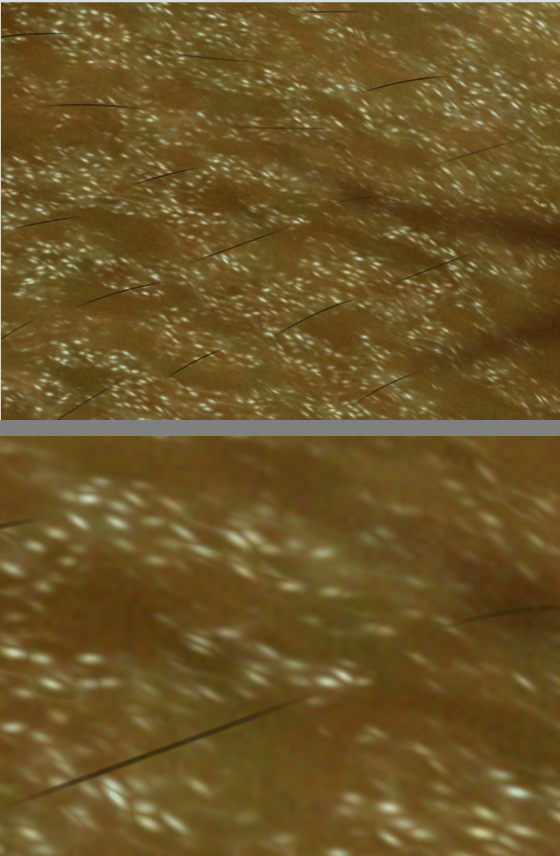
Top, the full canvas; bottom, a detail of the centre.
A WebGL 1 fragment shader for this texture:

```glsl
precision highp float;
uniform vec2 u_resolution;

float hash(vec2 p) {
  vec3 h = fract(vec3(p.xyx) * 0.1031);
  h += dot(h, h.yzx + 33.33);
  return fract((h.x + h.y) * h.z);
}

float noise(vec2 p) {
  vec2 cell = floor(p), f = fract(p);
  f = f * f * (3.0 - 2.0 * f);
  return mix(mix(hash(cell), hash(cell + vec2(1.0, 0.0)), f.x),
             mix(hash(cell + vec2(0.0, 1.0)), hash(cell + 1.0), f.x), f.y);
}

float fbm(vec2 p) {
  float sum = 0.0, amplitude = 0.53;
  for (int i = 0; i < 4; i++) {
    sum += amplitude * noise(p);
    p = mat2(0.96, 0.28, -0.28, 0.96) * p * 2.03 + 7.3;
    amplitude *= 0.5;
  }
  return sum;
}

// Soft, randomly tilted glints scattered one per cell
float flecks(vec2 p) {
  vec2 cell = floor(p);
  float light = 0.0;
  for (int j = -1; j <= 1; j++) {
    for (int i = -1; i <= 1; i++) {
      vec2 id = cell + vec2(float(i), float(j));
      vec2 d = p - id - vec2(hash(id), hash(id + 17.0));
      d.y += d.x * 1.4 * (hash(id + 41.0) - 0.4);
      light = max(light, hash(id + 73.0) * exp(-5.5 * dot(d, d)));
    }
  }
  return light;
}

// Soft crease along a segment, widening toward its end
float crease(vec2 p, vec2 a, vec2 b, float width) {
  vec2 ab = b - a;
  float t = clamp(dot(p - a, ab) / dot(ab, ab), 0.0, 1.0);
  float d = length(p - a - ab * t) / (width * (0.5 + 0.5 * t));
  return exp(-d * d) * (0.35 + 0.65 * t);
}

// Fine curved hairs, tapered and fading at both ends
float hairs(vec2 p) {
  float cover = 0.0;
  for (int i = 0; i < 18; i++) {
    float k = float(i);
    float height = (k + 0.5) / 18.0;
    vec2 d = p - vec2(fract(k * 0.618 + 0.15) * 1.2, height);
    float reach = 0.07 + 0.09 * hash(vec2(k, 3.0));
    float slope = mix(0.6, -0.05, height) + 0.35 * (hash(vec2(k, 9.0)) - 0.5);
    float t = d.x / reach;
    float bend = reach * 0.18 * (hash(vec2(k, 14.0)) - 0.2) * t * t;
    float gap = abs(d.y - slope * d.x + bend) / sqrt(1.0 + slope * slope);
    float taper = 1.0 - smoothstep(0.3, 1.0, abs(t));
    float line = 1.0 - smoothstep(0.0006, 0.0034, gap);
    cover = max(cover, line * taper * (0.45 + 0.5 * hash(vec2(k, 21.0))));
  }
  return cover;
}

void main() {
  vec2 p = gl_FragCoord.xy / u_resolution.y;
  float aspect = u_resolution.x / u_resolution.y;
  vec2 uv = vec2(p.x / aspect, p.y);

  // Skin grain runs sideways and leans more steeply to the right
  vec2 bent = p + 0.018 * vec2(noise(p * 9.0), noise(p * 9.0 + 31.0));
  vec2 grain = vec2(bent.x, bent.y + 0.1 * bent.x + 0.13 * bent.x * bent.x);
  float upperRight = smoothstep(0.45, 1.0, uv.x) * smoothstep(0.5, 0.95, uv.y);
  float lowerRight = smoothstep(0.6, 1.0, uv.x) * (1.0 - smoothstep(0.4, 0.62, uv.y));

  vec2 wavy = p + vec2(0.0, 0.03 * (fbm(p * 7.0) - 0.5));
  float folds = crease(wavy, vec2(0.82, 0.53), vec2(1.36, 0.42), 0.05)
              + crease(wavy, vec2(1.0, 0.13), vec2(1.36, 0.23), 0.06)
              + 0.5 * crease(wavy, vec2(0.5, 0.72), vec2(0.86, 0.53), 0.035);
  folds = min(folds, 1.0);

  // Brown ground with broad shading and fine furrows
  float tone = 0.5 + 1.3 * (fbm(grain * vec2(4.0, 8.0)) - 0.5)
             + 0.6 * (fbm(grain * vec2(16.0, 42.0) + 5.0) - 0.5);
  tone += 0.4 * upperRight - 0.3 * lowerRight - 0.25 * (1.0 - smoothstep(0.0, 0.2, uv.x)) * uv.y;
  vec3 color = mix(vec3(0.33, 0.235, 0.06), vec3(0.43, 0.325, 0.115), clamp(tone, 0.0, 1.0));
  float redness = noise(grain * vec2(11.0, 20.0) + 60.0) - 0.5;
  color += redness * vec3(0.035, -0.025, -0.015);

  // Clustered glints and pale wrinkled ridges
  float cluster = fbm(grain * vec2(9.0, 21.0) + 13.0);
  cluster = smoothstep(0.32, 0.64, cluster + 0.13 * upperRight - 0.08 * lowerRight);
  cluster *= 1.0 - 0.85 * folds;
  float glint = flecks(grain * vec2(37.0, 78.0));
  float ridge = 1.0 - abs(2.0 * noise(grain * vec2(24.0, 58.0) + 90.0) - 1.0);
  float light = cluster * (1.05 * pow(glint, 1.7) + 0.19 * ridge * ridge);
  light += 0.07 * upperRight;
  vec3 shine = mix(vec3(0.76, 0.76, 0.53), vec3(0.75, 0.82, 0.73), noise(grain * 30.0));
  color = mix(color, shine, clamp(light, 0.0, 1.0));

  // Creases, hairs and faint colour speckle
  color = mix(color, vec3(0.23, 0.12, 0.035), 0.7 * folds);
  color = mix(color, vec3(0.19, 0.15, 0.06), hairs(p));
  vec3 speckle = vec3(noise(p * 170.0), noise(p * 170.0 + 40.0), noise(p * 170.0 + 80.0));
  color += 0.045 * (speckle - 0.5);

  // Pale margin at the top and left
  float margin = max(smoothstep(0.993, 0.996, uv.y), 1.0 - smoothstep(0.001, 0.003, p.x));
  color = mix(color, vec3(0.85, 0.87, 0.86), margin);
  gl_FragColor = vec4(color, 1.0);
}
```
